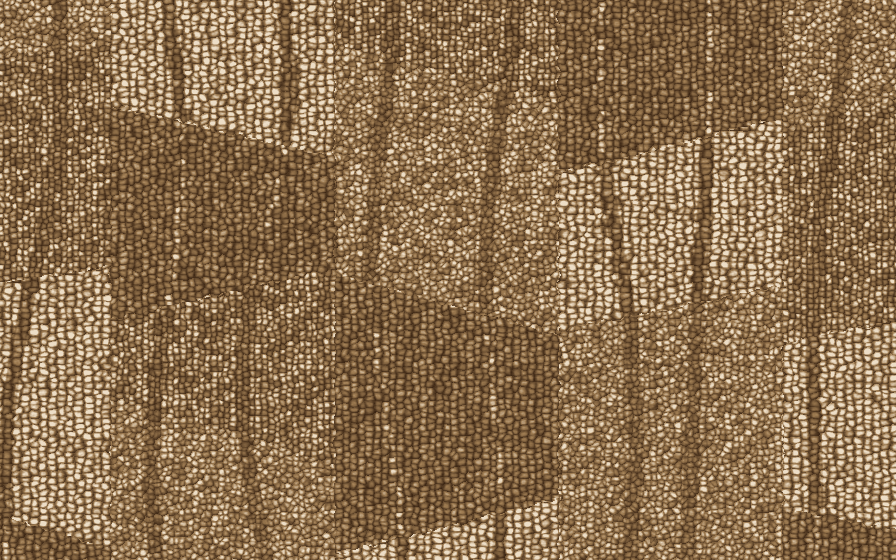
Reproduce this texture procedurally as a WebGL 1 fragment shader.

```glsl
precision highp float;
// Looped-pile carpet: slanted brown and cream panels crossed by wavy strands.

uniform vec2 u_resolution;

float hash(vec2 c) {
  return fract(sin(dot(c, vec2(127.1, 311.7))) * 43758.55);
}

float gradientDot(vec2 corner, vec2 f) {
  float angle = 6.2832 * hash(corner);
  return dot(vec2(cos(angle), sin(angle)), f);
}

float gradientNoise(vec2 p) {
  vec2 i = floor(p), f = fract(p);
  vec2 w = f * f * f * (f * (f * 6.0 - 15.0) + 10.0);
  vec2 e = vec2(1.0, 0.0);
  return mix(mix(gradientDot(i, f), gradientDot(i + e, f - e), w.x),
             mix(gradientDot(i + e.yx, f - e.yx), gradientDot(i + 1.0, f - 1.0), w.x), w.y);
}

// Picks one of four stacked weaves; the seams run from left to right heights.
float stack(vec2 q, vec3 left, vec3 right, vec4 weaves) {
  vec3 passed = step(mix(left, right, q.x), vec3(q.y));
  float weave = mix(weaves.x, weaves.y, passed.x);
  weave = mix(weave, weaves.z, passed.y);
  return mix(weave, weaves.w, passed.z);
}

// Weaves: 0 dark rib, 1 mixed, 2 beige, 3 light rib. p.y runs downwards.
float weaveAt(vec2 p) {
  float column = (p.x - 0.198) / 0.4;
  vec2 q = vec2(fract(column), p.y);
  if (column < 0.0) return stack(q, vec3(0.12, 0.54, 0.86), vec3(0.08, 0.475, 0.98), vec4(2, 1, 3, 0));
  if (column < 1.0) return stack(q, vec3(0.19, 0.57, 0.71), vec3(0.28, 0.48, 0.83), vec4(3, 0, 1, 2));
  if (column < 2.0) return stack(q, vec3(0.08, 0.49, 0.99), vec3(0.18, 0.60, 0.89), vec4(1, 2, 0, 3));
  if (column < 3.0) return stack(q, vec3(0.31, 0.59, 2.0), vec3(0.21, 0.51, 2.0), vec4(0, 3, 2, 2));
  return stack(q, vec3(0.235, 0.61, 0.91), vec3(0.13, 0.54, 0.98), vec4(2, 1, 3, 0));
}

float strand(vec2 p, float middle, float lean, float sway, float phase) {
  return abs(p.x - middle - lean * (p.y - 0.5) - sway * sin(6.2832 * p.y + phase));
}

float strandDistance(vec2 p) {
  float d = strand(p, 0.058, -0.10, 0.020, 0.0);
  d = min(d, strand(p, 0.298, -0.02, 0.022, -0.4));
  d = min(d, strand(p, 0.473, -0.03, 0.035, 0.5));
  d = min(d, strand(p, 0.686, 0.02, 0.022, 1.57));
  d = min(d, strand(p, 0.886, -0.03, 0.020, 1.9));
  d = min(d, strand(p, 1.106, 0.05, 0.018, 3.5));
  d = min(d, strand(p, 1.250, -0.04, 0.003, 0.0));
  return min(d, strand(p, 1.470, -0.06, 0.015, 1.5));
}

vec3 yarnColor(float tone) {
  vec3 c = mix(vec3(0.19, 0.11, 0.05), vec3(0.62, 0.485, 0.32), clamp(tone / 0.6, 0.0, 1.0));
  return mix(c, vec3(0.93, 0.87, 0.78), clamp((tone - 0.6) / 0.4, 0.0, 1.0));
}

void main() {
  vec2 p = gl_FragCoord.xy / u_resolution.y;
  p.x *= 1.6 * u_resolution.y / u_resolution.x;
  p.y = 1.0 - p.y;

  // Each weave has its own loop size and looseness.
  vec2 wobble = vec2(gradientNoise(p * 50.0), gradientNoise(p * 50.0 + 19.0));
  float weave = weaveAt(p + 0.008 * wobble);
  float ribbed = step(1.0, abs(weave - 1.5));
  vec2 pitch = vec2(0.0112, 0.0102), jitter = vec2(0.75);
  if (weave < 0.5) { pitch = vec2(0.4 / 29.0, 0.0108); jitter = vec2(0.4, 0.6); }
  if (weave > 2.5) { pitch = vec2(0.4 / 25.0, 0.0112); jitter = vec2(0.4, 0.6); }
  if (weave == 1.0) jitter = vec2(0.4, 0.45);

  // Find the nearest yarn loop and the gap to its neighbour.
  vec2 g = (p - vec2(0.198, 0.0)) / pitch + 0.4 * wobble;
  vec2 base = floor(g), loopId = base, toLoop = vec2(0.0);
  float nearest = 9.0, second = 9.0;
  for (int j = -1; j <= 1; j++) {
    for (int i = -1; i <= 1; i++) {
      vec2 id = base + vec2(float(i), float(j));
      vec2 r = vec2(hash(id), hash(id + 37.0)) - 0.5;
      float slip = 0.7 * hash(vec2(id.x, 5.0)) - 0.35;
      vec2 away = id + 0.5 + jitter * r + vec2(0.0, slip) - g;
      float d = length(away);
      if (d < nearest) {
        second = nearest;
        nearest = d;
        loopId = id;
        toLoop = away;
      } else second = min(second, d);
    }
  }

  // Dye each loop whole; strands are brown, or pale where the pile is dark.
  vec2 center = p + toLoop * pitch;
  float dye = weaveAt(center);
  float tone = 0.49, spread = 0.24;
  if (dye > 0.5) { tone = 0.59; spread = 0.46; }
  if (dye > 1.5) { tone = 0.65; spread = 0.38; }
  if (dye > 2.5) { tone = 0.80; spread = 0.28; }
  float fromStrand = strandDistance(mix(p, center, 0.6));
  float halfWidth = dye < 0.5 ? 0.005 : 0.0105;
  float cord = 1.0 - smoothstep(halfWidth - 0.0015, halfWidth + 0.0015, fromStrand);
  tone = mix(tone, dye < 0.5 ? 0.64 : 0.47, cord);
  spread = mix(spread, dye < 0.5 ? 0.50 : 0.24, cord);
  tone += spread * (hash(loopId + 71.0) - 0.5);

  // Rounded loops, lit from above, with dark gaps and fibres.
  float shade = 0.50 + 0.46 * smoothstep(0.0, 0.75, second - nearest);
  shade += 0.34 * (1.0 - smoothstep(0.1, 0.7, nearest));
  shade += 0.40 * clamp(toLoop.y + 0.5 * toLoop.x, -0.5, 0.5);
  float groove = weave == 1.0 ? 0.28 : 0.36 * ribbed;
  shade *= 1.0 - groove * smoothstep(0.2, 0.55, abs(toLoop.x));
  shade += 0.20 * gradientNoise(p * vec2(210.0, 330.0));
  float strandEdge = abs(strandDistance(p) - 0.011);
  shade *= 1.0 - 0.22 * step(0.5, dye) * (1.0 - smoothstep(0.0, 0.004, strandEdge));
  gl_FragColor = vec4(yarnColor(tone * shade), 1.0);
}
```
